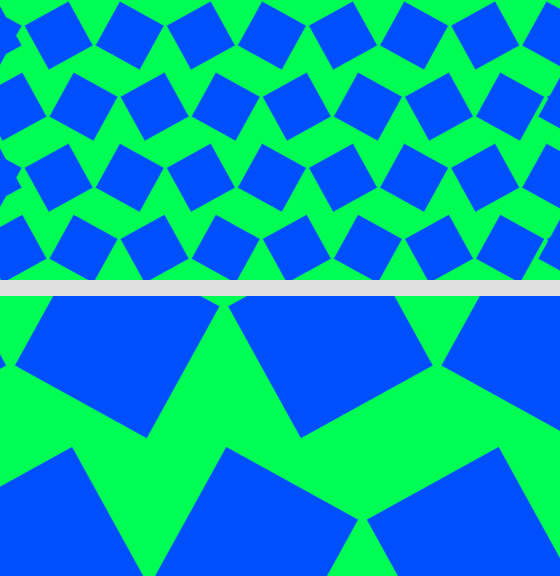
Top: the whole. Bottom: its middle third, enlarged.
Write a Shadertoy shader that draws this pattern.

```glsl
// Alternately tilted blue squares in staggered rows on a green ground.

// Signed distance to a square turned by the given angle
float tiltedSquare(vec2 p, float halfSide, float angle) {
    float c = cos(angle), s = sin(angle);
    p = abs(mat2(c, -s, s, c) * p);
    vec2 q = p - halfSide;
    return length(max(q, 0.0)) + min(max(q.x, q.y), 0.0);
}

void mainImage(out vec4 fragColor, in vec2 fragCoord) {
    const float halfSide = 0.353;
    const float tilt = 0.504;
    const float shift = 0.175;

    // Cell units, with rows counted down from the top edge
    float rowsPerCanvas = 256.0 / 65.0;
    float unitsPerPixel = rowsPerCanvas / iResolution.y;
    float x = fragCoord.x * unitsPerPixel;
    float down = rowsPerCanvas - fragCoord.y * unitsPerPixel;
    float y = 0.5 - fract(down);

    // Rows shift left and right in turn; columns tilt in turn
    float side = 2.0 * mod(floor(down), 2.0) - 1.0;
    float column = floor(x - side * shift + 0.5);
    float turn = side * (1.0 - 2.0 * mod(column, 2.0));
    float d = tiltedSquare(vec2(x - column - side * shift, y), halfSide, turn * tilt);

    // One overlapping square per row, just outside the left or right edge
    float border = side < 0.0 ? 0.0 : iResolution.x * unitsPerPixel;
    vec2 overlap = vec2(x - border - side * shift, y);
    d = min(d, tiltedSquare(overlap, halfSide, -side * tilt));

    // Smooth edge between the two flat colours
    float ground = clamp(d / (1.2 * unitsPerPixel) + 0.5, 0.0, 1.0);
    vec3 blue = vec3(0.0, 0.31, 1.0);
    vec3 green = vec3(0.0, 1.0, 0.32);
    fragColor = vec4(mix(blue, green, ground), 1.0);
}
```
